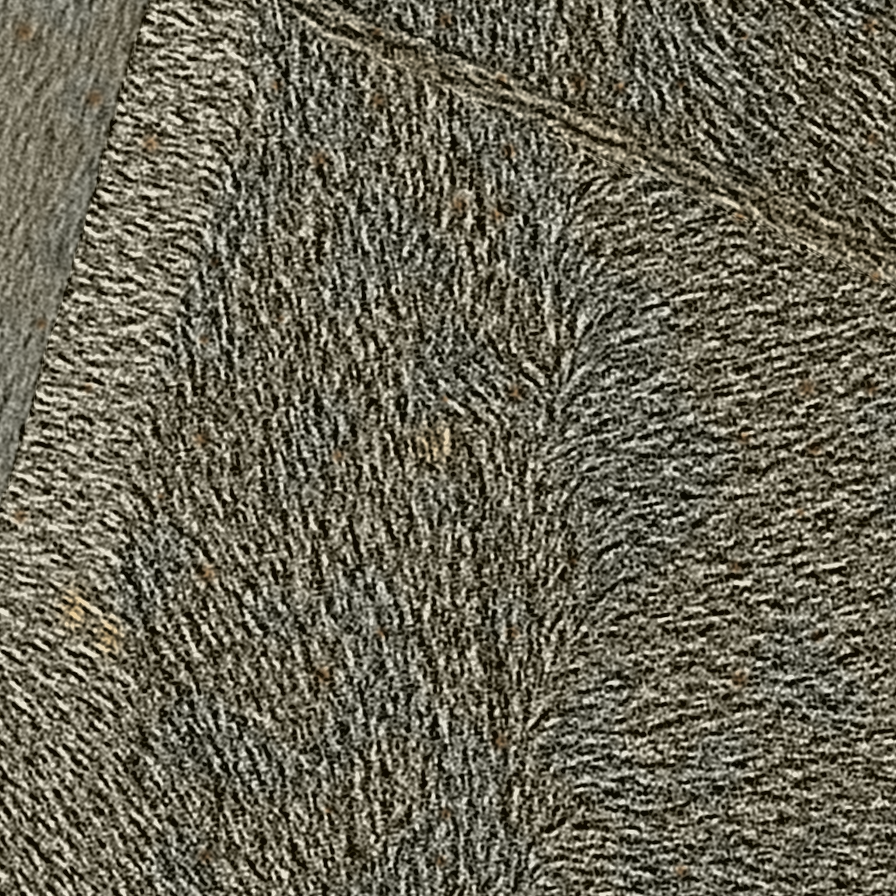
This texture is drawn by a Shadertoy shader. Its source:

```glsl
// Weathered fibrous surface: grainy short streaks follow a direction field that
// turns from upright to level, beside a pale band, a smooth strip and a ridge.
// Streaks are hashed gradient noise averaged along the local fibre direction.

const float FIBRE_CELL = 1.0 / 166.0;
const float FURROW_CELL = 1.0 / 98.0;
const float SPECKLE_CELL = 1.0 / 215.0;
const vec3 WARM = vec3(0.030, 0.010, -0.062);
const vec3 COOL = vec3(0.012, 0.008, -0.044);
const vec3 OCHRE = vec3(0.50, 0.39, 0.21);
const vec3 RUST = vec3(0.27, 0.17, 0.06);

uint hashBits(vec2 cell) {
    uvec2 q = uvec2(ivec2(cell) + 32768) * uvec2(1597334673u, 3812015801u);
    uint n = (q.x ^ q.y) * 1597334673u;
    n = (n ^ (n >> 15)) * 2246822519u;
    return n ^ (n >> 13);
}

float hash(vec2 cell) { return float(hashBits(cell) >> 8) / 16777216.0; }

// Dot product of a cell corner's random gradient with the offset from it.
float slope(vec2 corner, vec2 offset) {
    uint n = hashBits(corner);
    vec2 gradient = vec2(float(n & 65535u), float(n >> 16)) / 32767.5 - 1.0;
    return dot(gradient, offset);
}

float valueNoise(vec2 p) {
    vec2 i = floor(p), f = fract(p), s = f * f * (3.0 - 2.0 * f);
    float low = mix(hash(i), hash(i + vec2(1, 0)), s.x);
    float high = mix(hash(i + vec2(0, 1)), hash(i + vec2(1, 1)), s.x);
    return mix(low, high, s.y);
}

// Gradient noise scaled to unit deviation.
float gradientNoise(vec2 p) {
    vec2 i = floor(p), f = fract(p), s = f * f * (3.0 - 2.0 * f), e = vec2(1, 0);
    float low = mix(slope(i, f), slope(i + e.xy, f - e.xy), s.x);
    float high = mix(slope(i + e.yx, f - e.yx), slope(i + e.xx, f - e.xx), s.x);
    return mix(low, high, s.y) / 0.173;
}

// Turn the lattice so that its axes never line up with the fibres.
vec2 tilt(vec2 p) { return mat2(0.82, 0.57, -0.57, 0.82) * p; }

// Noise averaged along a direction, scaled to about unit deviation.
float streaks(vec2 p, float angle, float cell, float stretch, float seed) {
    vec2 stride = stretch * vec2(cos(angle), sin(angle));
    float total = 0.0, weights = 0.0;
    for (int k = -4; k <= 4; k++) {
        float w = exp(-float(k * k) / 5.0);
        total += w * gradientNoise(tilt(p / cell + stride * float(k)) + seed);
        weights += w;
    }
    return total / weights / 0.31 * sqrt(stretch);
}

float bell(float d, float width) { return exp(-d * d / (width * width)); }

float blob(vec2 p, vec2 center, vec2 radius) {
    vec2 q = (p - center) / radius;
    return exp(-dot(q, q));
}

// Soft line between two points.
float stroke(vec2 p, vec2 a, vec2 b, float width) {
    vec2 ab = b - a;
    float t = clamp(dot(p - a, ab) / dot(ab, ab), 0.0, 1.0);
    return bell(length(p - a - ab * t), width);
}

// Sparse round spots, one candidate per grid cell.
float spots(vec2 p, float count, float share, float seed) {
    vec2 cell = floor(p * count);
    vec2 jitter = 0.3 + 0.4 * vec2(hash(cell + seed), hash(cell + seed + 37.0));
    float size = 0.06 + 0.09 * hash(cell + seed + 71.0);
    return step(hash(cell + seed + 113.0), share) * bell(length(fract(p * count) - jitter), size);
}

void mainImage(out vec4 fragColor, in vec2 fragCoord) {
    vec2 p = fragCoord / iResolution.y;
    float drift = valueNoise(tilt(p * 9.0) + 5.0) - 0.5;
    float wobble = valueNoise(tilt(p * 28.0) + 19.0) - 0.5;

    // Region masks
    float stripEdge = 0.02 + 0.29 * (p.y - 0.5) + 0.008 * wobble;
    float bandEdge = 0.13 + 0.15 * smoothstep(0.35, 1.0, p.y) + 0.02 * drift;
    float strip = 1.0 - smoothstep(-0.004, 0.004, p.x - stripEdge);
    float band = (1.0 - smoothstep(-0.018, 0.018, p.x - bandEdge)) * (1.0 - strip);
    float ridgeDist = (p.y - 1.0 + 0.433 * (p.x - 0.32)) * 0.918 + 0.006 * wobble;
    float ridgeOn = smoothstep(0.27, 0.36, p.x);
    float ridge = bell(ridgeDist, 0.026) * ridgeOn;
    float above = smoothstep(-0.01, 0.02, ridgeDist);
    float patchMask = blob(p, vec2(0.535, 0.57), vec2(0.075, 0.055));
    float knot = blob(p, vec2(0.083, 0.32), vec2(0.016, 0.024))
               + blob(p, vec2(0.122, 0.29), vec2(0.015, 0.021));

    // Fibre direction in radians
    float lowerLeft = (1.0 - smoothstep(0.1, 0.5, p.x)) * (1.0 - smoothstep(0.1, 0.8, p.y));
    float angle = 1.6 + 0.5 * lowerLeft + 0.14 * smoothstep(0.55, 0.3, p.x);
    float level = smoothstep(0.58, 0.68, p.x + 0.12 * (0.4 - p.y) + 0.1 * drift + 0.06 * wobble);
    angle = mix(angle, 0.2 - 0.25 * smoothstep(0.4, 0.0, p.y), level);
    angle = mix(angle, 1.6 + 0.8 * smoothstep(0.68, 0.85, p.x), above);
    angle = mix(angle, mix(2.2, 2.86, smoothstep(0.05, 0.5, p.y)), band);
    angle = mix(angle, 2.4, smoothstep(0.25, 0.5, patchMask));
    angle = mix(angle, 2.73, smoothstep(0.3, 0.6, ridge));
    angle += 0.25 * drift + 0.22 * wobble;
    angle = mix(angle, 1.29, strip);

    // Fibres, furrows and speckle
    float fibre = streaks(p, angle, FIBRE_CELL, 0.45, 3.0);
    float furrow = streaks(p, angle, FURROW_CELL, 0.65, 211.0);
    float speckle = gradientNoise(tilt(p / SPECKLE_CELL) + 431.0);
    float grain = (0.62 + 0.16 * band) * fibre + (0.36 - 0.14 * band) * furrow + (0.68 - 0.1 * band) * speckle;

    // Brightness of each region
    float light = 0.372 + 0.04 * drift + 0.03 * wobble - 0.03 * above * ridgeOn;
    light += band * mix(0.03, 0.10, smoothstep(0.1, 0.45, p.y)) + 0.08 * strip;
    light += 0.23 * grain * mix(1.0, 0.4, strip) * (1.0 - 0.15 * ridge);

    // Ridge lines, cracks and scratches
    light += ridgeOn * (0.09 * bell(ridgeDist - 0.011, 0.005) + 0.09 * bell(ridgeDist + 0.013, 0.005));
    light -= ridgeOn * (0.13 * bell(ridgeDist, 0.004) + 0.10 * bell(ridgeDist - 0.023, 0.006));
    vec2 bent = p + 0.012 * vec2(wobble, drift);
    light -= 0.12 * stroke(bent, vec2(0.527, 0.50), vec2(0.555, 0.18), 0.009);
    light -= 0.12 * stroke(bent, vec2(0.14, 0.38), vec2(0.245, 0.09), 0.005);
    light += 0.18 * stroke(bent, vec2(0.27, 0.92), vec2(0.32, 0.86), 0.003);
    light += 0.10 * stroke(bent, vec2(0.82, 0.54), vec2(0.97, 0.29), 0.003);
    light -= 0.18 * bell(p.x - stripEdge, 0.003) * step(0.45, p.y);
    light += 0.10 * knot - 0.12 * spots(p, 9.0, 0.2, 500.0);

    // Warm grey tone, cooler in patches, stained with ochre and rust
    light = clamp(light, 0.025, 0.88);
    float coolness = smoothstep(0.4, 0.8, valueNoise(tilt(p * 14.0) + 90.0)) * (1.0 - band);
    vec3 color = light + mix(WARM, COOL, coolness);
    float stain = 0.5 * knot + 0.15 * ridge + 0.35 * blob(p, vec2(0.485, 0.505), vec2(0.025));
    color = mix(color, OCHRE * (0.2 + 1.9 * light), clamp(stain, 0.0, 0.6));
    color = mix(color, RUST * (0.5 + 1.6 * light), 0.6 * spots(p, 15.0, 0.24, 800.0));
    fragColor = vec4(clamp(color, 0.0, 1.0), 1.0);
}
```
